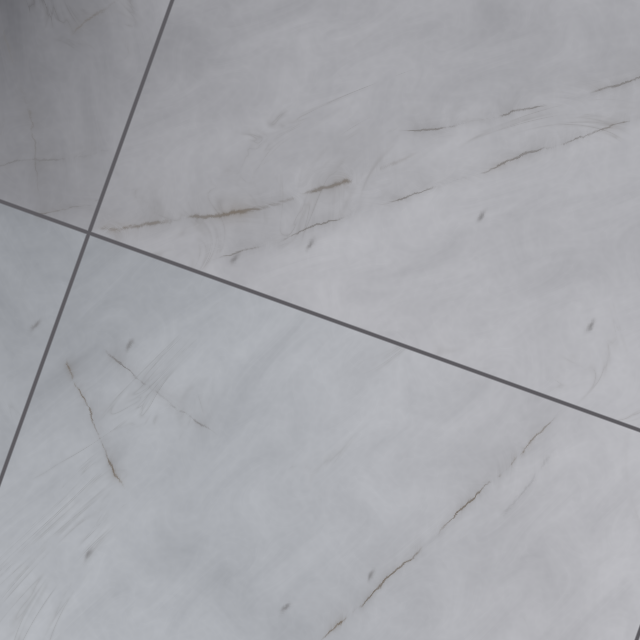
Give the GLSL for this texture, as a WebGL 2 fragment shader.

```glsl
#version 300 es
precision highp float;
// Large square marble tiles, laid turned, with thin dark joints between them.
// Warped layered sines cloud the stone along a grain that turns per tile;
// ragged broken veins, rust stains, wisps and cellular flecks lie on top.

uniform vec2 u_resolution;
out vec4 fragColor;

#define TILE_SIZE 1.02
#define TILE_TURN -0.344
#define CROSSING vec2(0.139, 0.636)
#define JOINT_HALF_WIDTH 0.0029
#define JOINT_COLOR vec3(0.355, 0.35, 0.365)
#define STONE_COLOR vec3(0.708, 0.709, 0.727)
#define VEIN_COLOR vec3(0.45, 0.445, 0.45)
#define RUST_COLOR vec3(0.42, 0.36, 0.29)
#define CLOUD_CONTRAST 0.05
#define WISP_STRENGTH 0.055
#define CORNER_SHADE 0.22

mat2 turn(float a) {
  float c = cos(a), s = sin(a);
  return mat2(c, s, -s, c);
}

vec2 hash2(vec2 p) {
  vec3 q = fract(p.xyx * vec3(0.1031, 0.1030, 0.0973));
  q += dot(q, q.yzx + 33.33);
  return fract((q.xx + q.yz) * q.zy);
}

// Offset to the nearest cell point, and a random value of that cell
vec3 cellular(vec2 p) {
  vec2 cell = floor(p);
  vec3 nearest = vec3(9.0);
  for (int y = -1; y <= 1; y++)
    for (int x = -1; x <= 1; x++) {
      vec2 id = cell + vec2(x, y);
      vec2 offset = p - id - hash2(id);
      if (dot(offset, offset) < dot(nearest.xy, nearest.xy))
        nearest = vec3(offset, hash2(id + 57.0).x);
    }
  return nearest;
}

// Layered sines, each layer bending the next; about -1 to 1
float clouds(vec2 p) {
  float sum = 0.0, weight = 0.55;
  for (int i = 0; i < 7; i++) {
    p = turn(0.9) * p * 1.65 + 1.7;
    p += 0.7 * sin(p.yx * 1.2);
    sum += weight * sin(p.x) * cos(p.y);
    weight *= 0.68;
  }
  return sum;
}

// Vein from a to b, bowed sideways; patchy breaks it up
// Returns grey strength, rust strength
vec2 vein(vec2 p, vec2 a, vec2 b, float bow, float width, float rust, float patchy) {
  vec2 along = b - a;
  float len = length(along);
  vec2 dir = along / len;
  float s = dot(p - a, dir), t = s / len;
  float d = dot(p - a, vec2(-dir.y, dir.x)) - 4.0 * bow * t * (1.0 - t);
  float ends = smoothstep(-0.01, 0.08, t) * smoothstep(1.01, 0.8, t);
  float broken = smoothstep(-0.7, 0.9, patchy + 0.5 * sin(s * 41.0 + a.x * 40.0));
  float thin = max(width * 0.6, 0.0014);
  float core = exp(-d * d / (thin * thin));
  float halo = exp(-abs(d) / (width * (d < 0.0 ? 5.0 : 11.0)));
  float stain = pow(0.5 + 0.5 * sin(s * 33.0 + a.y * 29.0), 6.0);
  float spread = exp(-abs(d) / (width * 2.0));
  return ends * vec2(core * broken * 0.5 + halo * (0.16 + 0.14 * patchy),
                     rust * broken * (core * 0.35 + spread * (0.08 + stain * 0.4)));
}

void main() {
  vec2 p = gl_FragCoord.xy / u_resolution;

  // Tile layout
  vec2 q = turn(-TILE_TURN) * (p - CROSSING) / TILE_SIZE;
  vec2 tile = floor(q);
  vec2 toJoint = abs(fract(q + 0.5) - 0.5) * TILE_SIZE;

  // Clouded stone, its grain turned per tile
  float grainAngle = 0.4 + 0.4 * min(-tile.y, 1.0) - 1.4 * tile.x;
  vec2 grain = turn(-grainAngle) * p + tile * 3.7;
  float cloud = clouds(grain * vec2(2.6, 4.6));
  float streak = clouds(grain * vec2(13.0, 25.0) + 5.0);
  vec3 mottle = cellular(p * 85.0);
  float tone = CLOUD_CONTRAST * (0.55 * cloud + 0.34 * streak);
  tone += 0.010 * (length(mottle.xy) - 0.4) + 0.006 * (mottle.z - 0.5);
  vec3 color = STONE_COLOR + tone;
  color += vec3(-0.014, -0.003, 0.0) * step(q.y, 0.0) * smoothstep(0.9, 0.3, p.x);

  // Thin dark wisps along the contours of a stretched cloud, in patches
  float contour = clouds(grain * vec2(2.2, 5.5) + 11.0);
  float wisp = exp(-abs(contour - 0.15) * 16.0) * smoothstep(-0.1, 0.7, cloud + 0.5 * streak);
  color -= WISP_STRENGTH * wisp * vec3(0.95, 1.0, 1.1);

  // Light falling off toward the upper left, faintly toward left and top
  float shade = CORNER_SHADE * exp(-3.2 * length((p - vec2(0.0, 1.0)) * vec2(1.0, 0.85)));
  shade += 0.05 * smoothstep(0.25, 0.0, p.x) * smoothstep(0.1, 0.6, p.y);
  color -= shade + 0.035 * smoothstep(0.5, 1.0, p.y);

  // Veins, on a raggedly displaced copy of the plane
  vec2 w = p + 0.0055 * vec2(clouds(p * 11.0), clouds(p * 11.0 + 4.0));
  w += 0.0018 * vec2(clouds(p * 43.0), clouds(p * 43.0 + 9.0));
  float n = clouds(p * 19.0 + 2.0);
  vec2 v = vein(w, vec2(0.12, 0.64), vec2(0.66, 0.765), -0.028, 0.0045, 0.6, n);
  v += vein(w, vec2(0.62, 0.795), vec2(1.08, 0.918), -0.022, 0.0026, 0.25, n);
  v += vein(w, vec2(0.32, 0.588), vec2(1.12, 0.858), 0.0, 0.0022, 0.25, n);
  v += vein(w, vec2(0.49, -0.01), vec2(0.89, 0.37), -0.006, 0.0017, 1.0, n);
  v += vein(w, vec2(0.10, 0.45), vec2(0.197, 0.235), -0.004, 0.0016, 0.9, n);
  v += vein(w, vec2(0.16, 0.46), vec2(0.345, 0.315), -0.005, 0.0019, 0.1, n);
  v += vein(w, vec2(0.005, 0.96), vec2(0.065, 0.685), 0.006, 0.0022, 0.1, n);
  v += vein(w, vec2(-0.04, 0.742), vec2(0.18, 0.768), -0.004, 0.0020, 0.0, n);
  v += vein(w, vec2(0.055, 0.663), vec2(0.16, 0.686), 0.0, 0.0020, 0.2, n);
  v += vein(w, vec2(0.11, 0.942), vec2(0.20, 1.012), 0.004, 0.0030, 0.3, n);
  v += 0.5 * vein(w, vec2(0.78, 0.19), vec2(0.87, 0.30), 0.0, 0.0035, 0.0, n);
  color = mix(color, min(color, VEIN_COLOR), clamp(v.x, 0.0, 0.6));
  color = mix(color, min(color, RUST_COLOR), clamp(v.y, 0.0, 0.7));

  // Sparse small slanted flecks
  vec3 fleck = cellular(w * 8.0 + 3.0);
  vec2 f = turn(-0.95) * fleck.xy * vec2(14.0, 14.0);
  f.y *= 2.5;
  color = mix(color, VEIN_COLOR, 0.6 * exp(-dot(f, f)) * step(0.88, fleck.z));

  // Joints, softly edged
  float edge = max(0.0017, 0.8 / u_resolution.y);
  float joint = min(toJoint.x, toJoint.y) - JOINT_HALF_WIDTH;
  color = mix(JOINT_COLOR, color, smoothstep(-edge, edge, joint));
  fragColor = vec4(color, 1.0);
}
```
